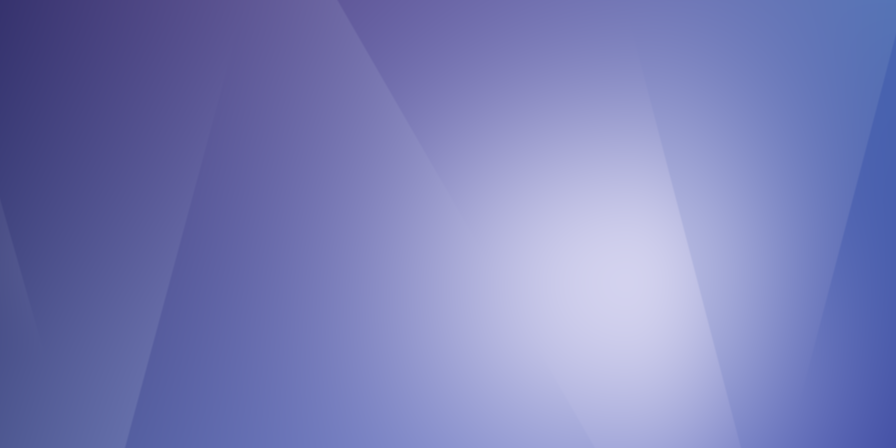
Give the GLSL for this background, as a WebGL 2 fragment shader.

```glsl
#version 300 es
precision highp float;

uniform vec2 u_resolution;
out vec4 fragColor;

#define GLOW_CENTER vec2(1.40, 0.37)
#define GLOW_REACH_LOW vec2(0.55, 0.52)
#define GLOW_REACH_HIGH vec2(0.37, 0.45)
#define GLOW_STRENGTH 0.95
#define GLOW_COLOR vec3(0.85, 0.845, 0.945)
#define SHEEN_COLOR vec3(0.82, 0.86, 0.92)
#define SHADE_COLOR vec3(0.16, 0.27, 0.64)
#define EDGE_SOFTNESS 0.003

// Quadratic blend of three colours along t
vec3 blend3(vec3 a, vec3 b, vec3 c, float t) {
    return mix(mix(a, b, t), mix(b, c, t), t);
}

// Signed distance to a slanted edge, positive on its left side
float edgeDistance(vec2 p, float bottomX, float topX) {
    float slope = topX - bottomX;
    return (bottomX + slope * p.y - p.x) / sqrt(1.0 + slope * slope);
}

// Coverage of a facet that fades with distance from its edge
float facet(float d, float reach) {
    float w = max(EDGE_SOFTNESS, 0.75 / u_resolution.y);
    return smoothstep(-w, w, d) * exp(-max(d, 0.0) / reach);
}

// Off-centre glow with a different reach on each side
float glow(vec2 p) {
    vec2 d = p - GLOW_CENTER;
    vec2 q = d / mix(GLOW_REACH_LOW, GLOW_REACH_HIGH, step(0.0, d));
    return GLOW_STRENGTH * exp(-dot(q, q));
}

void main() {
    vec2 p = gl_FragCoord.xy / u_resolution.y;
    float t = gl_FragCoord.x / u_resolution.x;

    // Base gradient from dark violet to blue
    vec3 top = blend3(vec3(0.20, 0.185, 0.42), vec3(0.50, 0.41, 0.695),
                      vec3(0.33, 0.45, 0.71), t);
    vec3 bottom = blend3(vec3(0.26, 0.30, 0.54), vec3(0.53, 0.58, 0.89),
                         vec3(0.25, 0.30, 0.64), t);
    vec3 color = mix(bottom, top, p.y);
    color = mix(color, GLOW_COLOR, glow(p));

    // Light facets on the left
    float sheen = 0.13 * facet(edgeDistance(p, 0.279, 0.548), 0.6)
                * (1.0 - smoothstep(0.1, 1.0, p.y));
    sheen += 0.11 * facet(edgeDistance(p, 1.328, 0.753), 0.35)
           * smoothstep(0.35, 0.85, p.y);
    sheen += 0.07 * facet(edgeDistance(p, 0.159, -0.127), 0.3)
           * smoothstep(0.18, 0.45, p.y);
    color = mix(color, SHEEN_COLOR, sheen);

    // Blue facets on the right, and a faint one under the glow
    float shade = 0.11 * facet(-edgeDistance(p, 1.654, 1.393), 0.25)
                * (1.0 - smoothstep(0.55, 1.0, p.y));
    shade += 0.30 * facet(-edgeDistance(p, 1.758, 2.020), 0.5)
           * smoothstep(0.05, 0.6, p.y);
    shade += 0.04 * facet(edgeDistance(p, 1.328, 0.753), 0.15)
           * (1.0 - smoothstep(0.0, 0.25, p.y));
    color = mix(color, SHADE_COLOR, shade);

    fragColor = vec4(color, 1.0);
}
```
